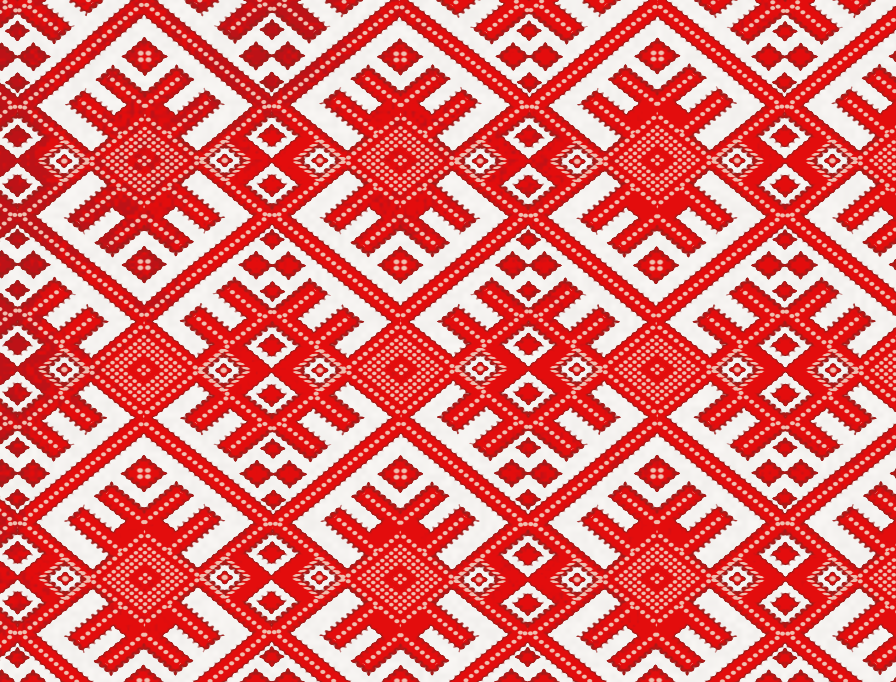
This pattern is drawn by a Shadertoy shader. Its source:

```glsl
// Red and white woven textile: zigzag bands, combs, eyes and dotted diamonds.
// Mirror folds reduce the cloth to one triangle; motifs are boxes in diagonal
// coordinates, with rippled stitch edges and rows of small pale stitches.

const vec2 PERIOD = vec2(0.3754, 0.6126);   // repeat size, canvas height = 1
const vec2 CENTRE = vec2(0.2116, 0.7645);   // middle of one dotted diamond
const float STITCH = 1.0 / 12.0;
const float DOT = 0.027;
const float TAU = 6.2831853;

float hash(vec2 p) {
    p = fract(p * vec2(0.1031, 0.1137));
    p += dot(p, p.yx + 33.33);
    return fract((p.x + p.y) * p.x * 43.7);
}

float noise(vec2 p) {
    vec2 i = floor(p), f = fract(p);
    f = f * f * (3.0 - 2.0 * f);
    return mix(mix(hash(i), hash(i + vec2(1, 0)), f.x),
               mix(hash(i + vec2(0, 1)), hash(i + vec2(1, 1)), f.x), f.y);
}

// Distance to a box given by its low and high corners
float box(vec2 p, vec2 low, vec2 high) {
    vec2 d = max(low - p, p - high);
    return max(d.x, d.y);
}

float diamond(vec2 p, vec2 centre, float radius) {
    p = abs(p - centre);
    return p.x + p.y - radius;
}

// Row of stitches: offset across the row, position along it
float dotRow(float across, float along) {
    return length(vec2(across, (fract(along / STITCH) - 0.5) * STITCH)) - DOT;
}

// White ground between the band and the comb
float combGround(vec2 d, bool eyeFrame) {
    vec2 endSlot = eyeFrame ? vec2(-0.32, -0.06) : vec2(-0.46, -0.24);
    vec2 midSlot = eyeFrame ? vec2(0.22, 0.40) : vec2(0.06, 0.28);
    float endDepth = eyeFrame ? 0.50 : 0.72;
    float inner = eyeFrame ? 0.66 : 0.58;
    float w = box(d, vec2(1.16, endSlot.x), vec2(1.37, 2.0));
    w = min(w, box(d, vec2(endDepth, endSlot.x), vec2(1.3, endSlot.y)));
    w = min(w, box(d, vec2(0.70, midSlot.x), vec2(1.3, midSlot.y)));
    return min(w, box(d, vec2(inner), vec2(1.37, 2.0)));
}

// Red figure standing in the white ground: an eye or a cluster of four
float figure(vec2 p, bool eyeFrame) {
    if (eyeFrame) return diamond(p, vec2(0, 1), 0.17);
    float small = diamond(vec2(p.x, abs(p.y - 1.0)), vec2(0, 0.245), 0.09);
    return min(small, diamond(p, vec2(0.125, 1), 0.125));
}

// White rings on the horizontal axis; x runs from dotted diamond to ring pair
float axisRings(vec2 p) {
    float ring = diamond(p, vec2(0.625, 0), 0.0);
    float pair = diamond(p, vec2(1, 0.23), 0.0);
    return min(abs(ring - 0.105) - 0.032, abs(pair - 0.157) - 0.042);
}

// Pale stitches along bands, bases and teeth, and inside the diamonds
float stitches(vec2 p, vec2 d, vec2 axis, bool eyeFrame) {
    float toDot = axis.x + axis.y, toPair = 1.0 - axis.x + axis.y;
    float s = dotRow(d.x - 1.5, d.y);
    s = min(s, dotRow(toDot - 0.43, toPair));
    s = min(s, dotRow(toPair - 0.57, toDot));
    s = min(s, dotRow(diamond(axis, vec2(0.625, 0), 0.195), axis.y * 2.0));

    // Middle of each tooth
    vec2 teeth = eyeFrame ? vec2(0.08, 0.53) : vec2(-0.09, 0.43);
    float toothSpan = max((eyeFrame ? 0.45 : 0.60) - d.x, d.x - 1.10);
    float tooth = min(dotRow(d.y - teeth.x, d.x), dotRow(d.y - teeth.y, d.x));
    s = min(s, max(tooth, toothSpan));

    // Lattice in the dotted diamond
    float pitch = 0.07;
    vec2 q = (fract(vec2(toDot, axis.y - axis.x) / pitch) - 0.5) * pitch;
    float rings = min(toDot - 0.07, max(0.14 - toDot, toDot - 0.35));
    s = min(s, max(length(q) - 0.024, rings));

    // Hearts of the eye and of the small ring
    if (eyeFrame) s = min(s, length(abs(p - vec2(0, 1)) - vec2(0.03)) - 0.022);
    return min(s, length(axis - vec2(0.625, 0)) - 0.025);
}

void mainImage(out vec4 fragColor, in vec2 fragCoord) {
    vec2 uv = fragCoord / iResolution.y;
    vec2 warp = vec2(noise(uv * 7.0), noise(uv * 7.0 + 31.0)) - 0.5;
    vec2 cell = (uv + 0.004 * warp - CENTRE) / PERIOD;

    // Fold by mirrors, then by a half turn across the band
    vec2 p = abs(fract(cell + 0.5) - 0.5) * vec2(2, 4);
    bool eyeFrame = p.x + p.y < 1.5;
    if (!eyeFrame) p = vec2(1, 2) - p;
    vec2 d = vec2(p.x + p.y, p.y - p.x);
    vec2 axis = vec2(eyeFrame ? p.x : 1.0 - p.x, p.y);

    // White shapes with rippled edges
    vec2 wave = cos(TAU * d / STITCH);
    float white = max(combGround(d, eyeFrame), -figure(p, eyeFrame));
    white = min(white, axisRings(axis)) + 0.010 * (wave.x + wave.y);
    float pale = stitches(p, d, axis, eyeFrame);
    float aa = 6.5 / iResolution.y;

    // Worn red thread, darker beside the white
    float wear = noise(uv * 9.0) * 0.5 + noise(uv * 170.0) * 0.5;
    float shade = wear + 0.35 * smoothstep(0.1, 0.9, uv.x + 0.8 - uv.y) - 0.1;
    vec3 red = mix(vec3(0.74, 0.07, 0.09), vec3(0.89, 0.05, 0.05), smoothstep(0.2, 0.6, shade));
    red = mix(vec3(0.61, 0.11, 0.10), red, smoothstep(0.0, 0.05, white));
    vec3 cloth = vec3(0.975, 0.965, 0.955) - 0.03 * noise(uv * 120.0);
    vec3 color = mix(red, vec3(0.94, 0.75, 0.69), 1.0 - smoothstep(-aa, aa, pale));
    color = mix(color, cloth, 1.0 - smoothstep(-aa, aa, white));
    fragColor = vec4(color, 1.0);
}
```
